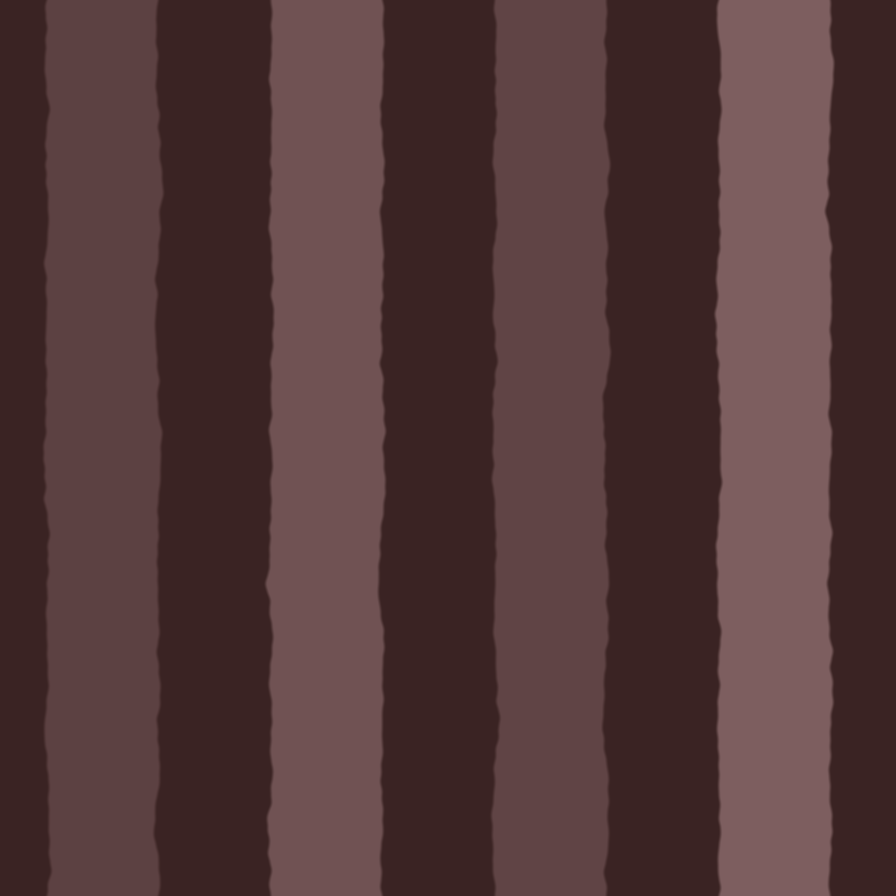
Give the GLSL for this pattern, as a Shadertoy shader.

```glsl
// Four soft vertical stripes in dusty mauve tones with hand-painted wavering edges on dark brown.

// Random slope in -1..1 for a lattice point
float slope(float cell, float seed) {
    vec2 p = fract(vec2(cell, seed) * vec2(0.1031, 0.1379) + 0.37);
    p += dot(p, p.yx + 33.33);
    return fract((p.x + p.y) * p.x * 17.0) * 2.0 - 1.0;
}

// 1D gradient noise that wraps after a whole number of cells
float wrappedNoise(float y, float cells, float seed) {
    float x = y * cells;
    float cell = floor(x);
    float f = x - cell;
    float a = slope(mod(cell, cells), seed) * f;
    float b = slope(mod(cell + 1.0, cells), seed) * (f - 1.0);
    return mix(a, b, f * f * f * (f * (f * 6.0 - 15.0) + 10.0));
}

// Sideways drift of one stripe edge
float edgeWobble(float y, float seed) {
    return 0.010 * wrappedNoise(y, 7.0, seed)
         + 0.006 * wrappedNoise(y, 19.0, seed + 11.0)
         + 0.004 * wrappedNoise(y, 53.0, seed + 23.0);
}

void mainImage(out vec4 fragColor, in vec2 fragCoord) {
    vec2 uv = fragCoord / iResolution.xy;

    // Four columns, each holding one stripe
    float column = min(floor(uv.x * 4.0), 3.0);
    float x = uv.x - (column + 0.458) / 4.0;

    // Signed distance to the two independent edges
    float left = x + 0.0622 + edgeWobble(uv.y, column * 2.0 + 1.0);
    float right = 0.0622 - x + edgeWobble(uv.y, column * 2.0 + 2.0);
    float softness = max(0.0025, 0.75 / iResolution.x);
    float stripe = smoothstep(-softness, softness, min(left, right));

    // Each stripe has its own lightness
    float tone = vec4(0.0, 0.6, 0.13, 1.0)[int(column)];
    vec3 paint = mix(vec3(0.361, 0.253, 0.257), vec3(0.490, 0.370, 0.374), tone);

    fragColor = vec4(mix(vec3(0.229, 0.139, 0.137), paint, stripe), 1.0);
}
```
